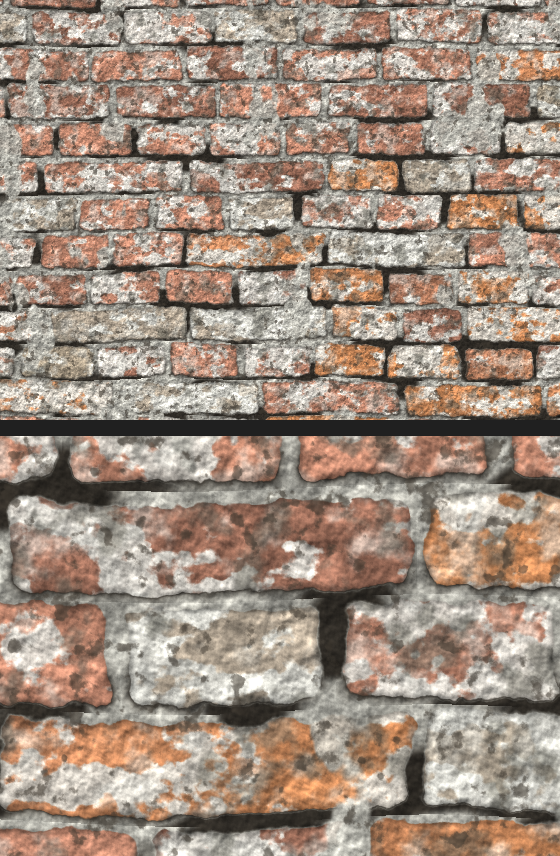
Top: the whole. Bottom: its middle third, enlarged.
Give the GLSL for this texture, as a Shadertoy shader.

```glsl
const float COURSES_PER_HEIGHT = 11.3;
const vec3 LIME = vec3(0.86, 0.86, 0.83);
const vec3 MORTAR = vec3(0.70, 0.695, 0.66);
const vec3 ROSE = vec3(0.71, 0.50, 0.41);
const vec3 ORANGE = vec3(0.74, 0.50, 0.33);
const vec3 UMBER = vec3(0.57, 0.40, 0.33);
const vec3 STONE = vec3(0.63, 0.62, 0.56);
const vec3 CREVICE = vec3(0.15, 0.135, 0.115);

// Per course, bottom up: first joint, brick pitch, index of the split brick
const vec3 COURSES[12] = vec3[12](
    vec3(-0.72, 3.85, -9.0), vec3(0.53, 1.98, -9.0), vec3(1.31, 3.75, 2.0),
    vec3(0.41, 1.98, -9.0), vec3(1.05, 3.85, 0.0), vec3(0.10, 1.98, -9.0),
    vec3(1.10, 3.85, 2.0), vec3(-0.43, 2.00, -9.0), vec3(0.20, 2.84, -9.0),
    vec3(-0.25, 2.60, -9.0), vec3(0.80, 2.45, -9.0), vec3(0.20, 2.40, -9.0));

struct Brick { vec2 local; vec2 halfSize; vec2 id; };

float hash(vec2 p) {
    vec3 q = fract(p.xyx * vec3(0.1031, 0.1030, 0.0973));
    q += dot(q, q.yzx + 33.33);
    return fract((q.x + q.y) * q.z);
}

float noise(vec2 p) {
    vec2 i = floor(p), f = fract(p);
    f = f * f * (3.0 - 2.0 * f);
    return mix(mix(hash(i), hash(i + vec2(1, 0)), f.x),
               mix(hash(i + vec2(0, 1)), hash(i + vec2(1, 1)), f.x), f.y);
}

float fbm(vec2 p) {
    float sum = 0.0, amplitude = 0.5;
    for (int i = 0; i < 5; i++) {
        sum += amplitude * noise(p);
        p = mat2(1.6, 1.2, -1.2, 1.6) * p + 3.7;
        amplitude *= 0.5;
    }
    return sum / 0.97;
}

float roundedBox(vec2 p, vec2 halfSize, float radius) {
    vec2 q = abs(p) - halfSize + radius;
    return length(max(q, 0.0)) + min(max(q.x, q.y), 0.0) - radius;
}

Brick findBrick(vec2 p) {
    float row = floor(p.y);
    vec3 course = COURSES[int(clamp(row, 0.0, 11.0))];
    float along = (p.x - course.x) / course.y;
    float cell = floor(along), width = course.y;
    float x = fract(along) * width;
    if (cell == course.z) {
        width *= 0.5;
        cell += 0.5 * step(width, x);
        x = mod(x, width);
    }
    vec2 id = vec2(cell * 2.0, row) + 40.0;
    vec2 jitter = vec2(hash(id + 5.1), hash(id + 9.3));
    vec2 local = vec2(x - 0.5 * width, fract(p.y) - 0.5) + 0.06 * (jitter - 0.5);
    vec2 halfSize = 0.5 * vec2(width, 1.0) - vec2(0.06, 0.05) - 0.06 * jitter;
    return Brick(local, halfSize, id);
}

vec3 clayColor(vec2 id, vec2 p) {
    vec3 clay = mix(ROSE, UMBER, smoothstep(0.35, 0.9, hash(id + 2.7)));
    float warmth = hash(id + 6.1) + 0.025 * (p.x - p.y);
    clay = mix(clay, ORANGE, smoothstep(0.72, 0.98, warmth));
    clay = mix(clay, STONE, 0.8 * step(0.87, hash(id + 14.2)));
    return clay * (0.7 + 0.64 * fbm(p * 3.5 + id));
}

// Flaking limewash, with a different coverage on each brick
float limeMask(vec2 id, vec2 p, float soft) {
    float threshold = mix(0.67, 0.40, hash(id + 11.4));
    float flakes = fbm(p * vec2(1.9, 2.8) + id * 3.7);
    flakes += 0.34 * (fbm(p * 8.0) - 0.5);
    return smoothstep(-0.035 - soft, 0.035 + soft, flakes - threshold);
}

vec3 mortarColor(vec2 p, float d, float below) {
    vec3 color = MORTAR * (0.7 + 0.6 * fbm(p * 4.0 + 17.0));
    float open = noise(p * vec2(1.1, 1.6) + 31.0) + 0.14 * below;
    float gap = smoothstep(-0.02, 0.03, d) * smoothstep(0.54, 0.7, open);
    float contact = exp(-max(d, 0.0) * 20.0) * mix(0.15, 0.95, below);
    return mix(color, CREVICE, max(0.95 * gap, contact));
}

float relief(vec2 p, float scale) {
    return fbm(p * scale) - fbm(p * scale + vec2(-0.15, 0.3));
}

void mainImage(out vec4 fragColor, in vec2 fragCoord) {
    float pixel = COURSES_PER_HEIGHT / iResolution.y;
    vec2 p = fragCoord * pixel - vec2(0.0, 0.07);

    // Uneven courses and chipped brick outlines
    vec2 bent = p + 0.16 * (vec2(noise(p * 0.8 + 4.0), noise(p * vec2(0.45, 0.3))) - 0.5);
    Brick brick = findBrick(bent);
    float d = roundedBox(brick.local, brick.halfSize, 0.12);
    d += 0.15 * (fbm(p * 4.5) - 0.5);

    // Brick face: clay, chalky film, limewash, soot and darkened rims
    vec3 face = clayColor(brick.id, p);
    face = mix(face, LIME, 0.5 * smoothstep(0.45, 0.75, fbm(p * 4.0 + 61.0)));
    vec3 lime = LIME * (0.78 + 0.4 * fbm(p * 5.0 + 8.0));
    face = mix(face, lime, 0.88 * limeMask(brick.id, p, pixel));
    float soot = smoothstep(0.56, 0.74, fbm(p * 3.2 + brick.id * 1.9 + 50.0));
    face = mix(face, STONE * 0.6, 0.55 * soot);
    face *= 1.0 - 0.3 * smoothstep(-0.07, 0.01, d);

    // Joints, with shadow gathered under each brick
    float below = smoothstep(0.1, -0.4, brick.local.y);
    vec3 color = mix(face, mortarColor(p, d, below), smoothstep(-pixel, pixel, d));

    // Thick mortar smeared across the faces
    float smear = smoothstep(0.64, 0.68, fbm(p * vec2(1.0, 0.65) + 73.0));
    color = mix(color, MORTAR * (0.7 + 0.6 * fbm(p * 6.0)), 0.9 * smear);

    // Surface relief, pits and grain
    color *= 1.0 + 0.9 * relief(p, 5.0) + 0.85 * relief(p, 13.0);
    float pits = smoothstep(0.63, 0.76, fbm(p * 7.0 + 90.0));
    color = mix(color, CREVICE * 1.6, 0.6 * pits);
    color *= 0.9 + 0.22 * noise(p * 24.0);
    fragColor = vec4(clamp(color, 0.0, 1.0), 1.0);
}
```
